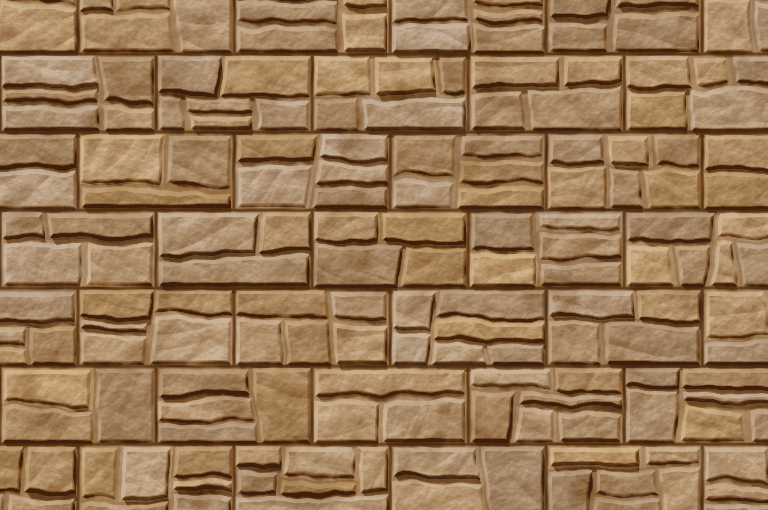
This texture is drawn by a WebGL 1 fragment shader. Its source:

```glsl
precision highp float;
uniform vec2 u_resolution;

struct Stone {
  float joint;  // distance to the block outline
  float seam;   // distance to the nearest stone edge
  float id;
};

float hash(vec2 p) {
  vec3 q = fract(p.xyx * vec3(0.1031, 0.1030, 0.0973));
  q += dot(q, q.yzx + 33.33);
  return fract((q.x + q.y) * q.z);
}

float corner(vec2 cell, vec2 offset) {
  float a = 6.2832 * hash(cell);
  return dot(vec2(cos(a), sin(a)), offset);
}

float gradientNoise(vec2 p) {
  vec2 i = floor(p), f = p - i;
  vec2 u = f * f * f * (f * (f * 6.0 - 15.0) + 10.0);
  vec2 e = vec2(1.0, 0.0);
  return mix(mix(corner(i, f), corner(i + e.xy, f - e.xy), u.x),
             mix(corner(i + e.yx, f - e.yx), corner(i + e.xx, f - e.xx), u.x), u.y);
}

float fbm(vec2 p) {
  float sum = 0.0, amplitude = 1.0;
  for (int i = 0; i < 4; i++) {
    sum += amplitude * gradientNoise(p);
    p = mat2(1.6, 1.2, -1.2, 1.6) * p + 17.3;
    amplitude *= 0.5;
  }
  return sum;
}

// Running bond of 2 x 1 blocks, each cut again and again into stones
Stone findStone(vec2 q) {
  q += 0.012 * gradientNoise(q * 3.0);
  float row = floor(q.y);
  q.x += 1.0 - mod(row, 2.0);
  vec2 block = vec2(floor(q.x * 0.5), row);
  vec2 local = q - block * vec2(2.0, 1.0);
  vec2 border = min(local, vec2(2.0, 1.0) - local);
  float joint = min(border.x, border.y);
  float seam = joint;
  float wobble = 0.08 * gradientNoise(q * 1.7) + 0.03 * gradientNoise(q * 5.0 + 40.0);
  local += vec2(0.7, 1.0) * wobble * smoothstep(0.0, 0.2, joint);

  vec2 lo = vec2(0.0), hi = vec2(2.0, 1.0);
  float seed = hash(block + 27.3);
  for (int i = 0; i < 4; i++) {
    vec2 size = hi - lo;
    float shape = hash(vec2(seed * 91.7, float(i) + 3.0));
    float place = hash(vec2(seed * 57.1, float(i) + 13.0));
    float stop = hash(vec2(seed * 73.9, float(i) + 23.0));
    bool upright = size.x > size.y * mix(1.2, 3.2, shape);
    if (size.x * size.y < mix(0.35, 1.1, stop) || (!upright && size.y < 0.45)) break;
    vec2 cut = lo + size * mix(0.28, 0.72, place);
    vec2 side = local - cut - (stop - 0.5) * vec2(0.3, 0.12) * (local.yx - vec2(0.5, 1.0));
    float d = upright ? side.x : side.y;
    if (upright) {
      if (d > 0.0) lo.x = cut.x; else hi.x = cut.x;
    } else {
      if (d > 0.0) lo.y = cut.y; else hi.y = cut.y;
    }
    seam = min(seam, abs(d));
    seed = fract(seed * 7.31 + step(0.0, d) * 0.37 + 0.11);
  }
  return Stone(joint, seam, seed);
}

// Rough split faces standing out of the mortar
float relief(vec2 q) {
  Stone s = findStone(q);
  float gap = 0.008 + 0.035 * hash(vec2(s.id * 61.0, 5.0));
  float rise = smoothstep(gap, gap + 0.055, s.seam);
  float a = (s.id - 0.5) * 2.4;
  vec2 grain = mat2(cos(a), -sin(a), sin(a), cos(a)) * q + s.id * 50.0;
  float strata = abs(gradientNoise(grain * vec2(0.9, 3.0)));
  float level = 0.09 + 0.13 * hash(vec2(s.id * 83.0, 9.0));
  return rise * (level + 0.13 * strata + 0.06 * fbm(q * 3.5 + s.id * 20.0));
}

vec3 sandstone(float tone) {
  float t = clamp(tone, 0.0, 1.0) * 5.0;
  vec3 c = mix(vec3(0.24, 0.12, 0.04), vec3(0.40, 0.26, 0.13), min(t, 1.0));
  c = mix(c, vec3(0.53, 0.37, 0.20), clamp(t - 1.0, 0.0, 1.0));
  c = mix(c, vec3(0.60, 0.47, 0.33), clamp(t - 2.0, 0.0, 1.0));
  c = mix(c, vec3(0.70, 0.58, 0.44), clamp(t - 3.0, 0.0, 1.0));
  return mix(c, vec3(0.79, 0.70, 0.59), clamp(t - 4.0, 0.0, 1.0));
}

void main() {
  vec2 q = gl_FragCoord.xy / u_resolution.y / 0.153 + vec2(0.0, 0.157);
  Stone s = findStone(q);

  // Light from above, slightly left
  vec2 light = vec2(-0.33, 0.94);
  float h = relief(q);
  float slope = (h - relief(q + light * 0.02)) / 0.02;
  float occlusion = 0.0;
  for (int i = 1; i <= 6; i++) {
    float reach = 0.025 * float(i);
    occlusion = max(occlusion, relief(q + light * reach) - h - 1.2 * reach);
  }
  float shadow = smoothstep(0.0, 0.07, occlusion);

  // Tone from stone, weathering and light
  float stain = smoothstep(0.15, 0.7, fbm(q * 1.2 + 9.0));
  float tone = 0.75 + 0.2 * (hash(vec2(s.id * 47.0, 2.0)) - 0.5);
  tone += 0.1 * fbm(q * 2.3 + 31.0) + 0.07 * gradientNoise(q * 13.0);
  tone += 0.22 * clamp(slope, -1.2, 0.8) - 0.18 * stain - 0.42 * shadow;
  tone -= 0.1 * (1.0 - smoothstep(0.01, 0.07, s.seam));
  float line = 1.0 - smoothstep(0.006, 0.035, s.joint);
  tone = mix(tone, 0.06, line * (0.8 + 0.4 * gradientNoise(q * 2.0)));

  vec3 warmth = mix(vec3(1.03, 1.0, 0.92), vec3(0.98, 0.99, 1.04), hash(vec2(s.id * 39.0, 4.0)));
  gl_FragColor = vec4(sandstone(tone) * warmth, 1.0);
}
```
